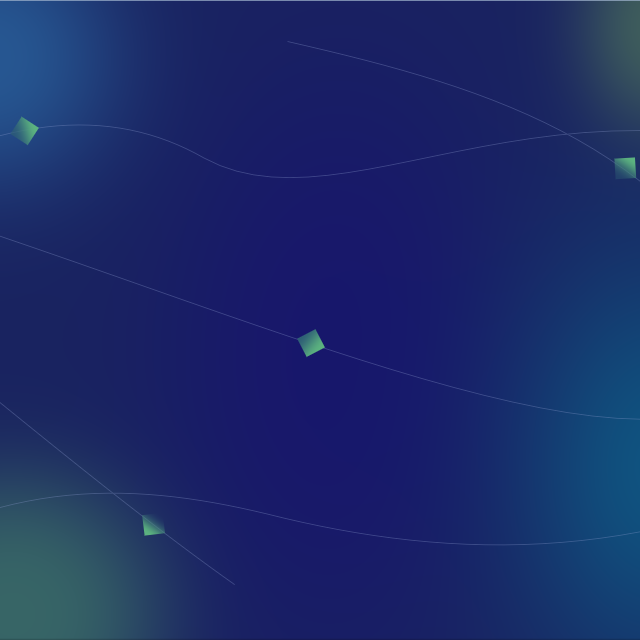
A three.js fragment shader for this background:

```glsl
varying vec2 vUv;

const vec3 NAVY = vec3(0.098, 0.137, 0.375);
const vec3 INDIGO = vec3(0.092, 0.09, 0.42);
const vec3 AZURE = vec3(0.15, 0.34, 0.57);
const vec3 OCEAN = vec3(0.06, 0.325, 0.50);
const vec3 SAGE = vec3(0.215, 0.395, 0.40);
const vec3 OLIVE = vec3(0.245, 0.365, 0.36);
const vec3 THREAD = vec3(0.54, 0.60, 0.80);
const vec3 RIM = vec3(0.62, 0.70, 0.80);
const vec3 TILE_DARK = vec3(0.18, 0.37, 0.46);
const vec3 TILE_LIGHT = vec3(0.36, 0.70, 0.50);
const float THREAD_HALF_WIDTH = 0.0006;
const float THREAD_OPACITY = 0.36;
const float TILE_HALF_SIDE = 0.0161;
const int CURVE_STEPS = 20;

// Elliptical falloff; a higher plateau flattens the middle
float glow(vec2 p, vec2 center, vec2 radius, float plateau) {
  vec2 q = (p - center) / radius;
  return exp(-pow(dot(q, q), plateau));
}

float coverage(float dist, float pixel) {
  return clamp(0.5 - dist / pixel, 0.0, 1.0);
}

float segmentDistance(vec2 p, vec2 a, vec2 b) {
  vec2 ab = b - a;
  float t = clamp(dot(p - a, ab) / dot(ab, ab), 0.0, 1.0);
  return length(p - a - ab * t);
}

vec2 bezier(vec2 a, vec2 b, vec2 c, vec2 d, float t) {
  float s = 1.0 - t;
  return s * s * s * a + 3.0 * s * s * t * b + 3.0 * s * t * t * c + t * t * t * d;
}

float curveDistance(vec2 p, vec2 a, vec2 b, vec2 c, vec2 d) {
  float nearest = 10.0;
  vec2 previous = a;
  for (int i = 1; i <= CURVE_STEPS; i++) {
    vec2 next = bezier(a, b, c, d, float(i) / float(CURVE_STEPS));
    nearest = min(nearest, segmentDistance(p, previous, next));
    previous = next;
  }
  return nearest;
}

// Tilted square, shaded along a direction; fade thins its dark side
vec3 drawTile(vec3 color, vec2 p, vec2 center, float tilt, vec2 lightDir, float fade, float pixel) {
  vec2 offset = p - center;
  float c = cos(tilt);
  float s = sin(tilt);
  vec2 q = abs(vec2(c * offset.x + s * offset.y, c * offset.y - s * offset.x));
  float dist = max(q.x, q.y) - TILE_HALF_SIDE;
  float shade = smoothstep(-1.2, 1.1, dot(offset, normalize(lightDir)) / TILE_HALF_SIDE);
  float alpha = coverage(dist, pixel) * mix(1.0 - fade, 1.0, shade);
  return mix(color, mix(TILE_DARK, TILE_LIGHT, shade), alpha);
}

vec3 backdrop(vec2 p) {
  vec3 color = mix(NAVY, INDIGO, glow(p, vec2(0.53, 0.44), vec2(0.28, 0.46), 1.3));
  color = mix(color, OCEAN, glow(p, vec2(1.03, 0.27), vec2(0.22, 0.33), 1.0));
  color = mix(color, AZURE, glow(p, vec2(-0.02, 0.91), vec2(0.205, 0.205), 1.2));
  color = mix(color, OLIVE, glow(p, vec2(1.03, 0.96), vec2(0.125, 0.17), 1.2));
  return mix(color, SAGE, glow(p, vec2(0.02, 0.04), vec2(0.235, 0.225), 1.5));
}

float threadDistance(vec2 p) {
  // Upper wave
  float d = curveDistance(p, vec2(0.0, 0.788), vec2(0.124, 0.82), vec2(0.228, 0.805), vec2(0.319, 0.753));
  d = min(d, curveDistance(p, vec2(0.319, 0.753), vec2(0.482, 0.664), vec2(0.703, 0.798), vec2(1.0, 0.796)));
  // Falling arc, long diagonal and short diagonal
  d = min(d, curveDistance(p, vec2(0.45, 0.935), vec2(0.651, 0.889), vec2(0.846, 0.837), vec2(1.0, 0.717)));
  d = min(d, curveDistance(p, vec2(0.0, 0.631), vec2(0.391, 0.498), vec2(0.768, 0.347), vec2(1.0, 0.345)));
  d = min(d, curveDistance(p, vec2(0.0, 0.371), vec2(0.117, 0.276), vec2(0.247, 0.171), vec2(0.366, 0.087)));
  // Lower wave
  d = min(d, curveDistance(p, vec2(0.0, 0.207), vec2(0.143, 0.245), vec2(0.28, 0.23), vec2(0.417, 0.197)));
  return min(d, curveDistance(p, vec2(0.417, 0.197), vec2(0.599, 0.151), vec2(0.794, 0.13), vec2(1.0, 0.169)));
}

void main() {
  vec2 p = vUv;
  float pixel = max(fwidth(p.x), 0.0001);
  vec3 color = backdrop(p);

  float thread = coverage(threadDistance(p) - THREAD_HALF_WIDTH, pixel);
  color = mix(color, THREAD, THREAD_OPACITY * thread);

  color = drawTile(color, p, vec2(0.0385, 0.7955), -0.576, vec2(1.0, 0.3), 0.3, pixel);
  color = drawTile(color, p, vec2(0.486, 0.464), 0.48, vec2(1.0, -0.8), 0.0, pixel);
  color = drawTile(color, p, vec2(0.977, 0.737), 0.06, vec2(0.7, 1.0), 0.6, pixel);
  color = drawTile(color, p, vec2(0.24, 0.181), 0.12, vec2(-0.7, -1.0), 1.0, pixel);

  // Pale top rim and dim bottom rim
  color = mix(color, RIM, 0.75 * coverage(0.9985 - p.y, pixel));
  color *= 1.0 - 0.15 * coverage(p.y - 0.002, pixel);
  gl_FragColor = vec4(color, 1.0);
}
```
